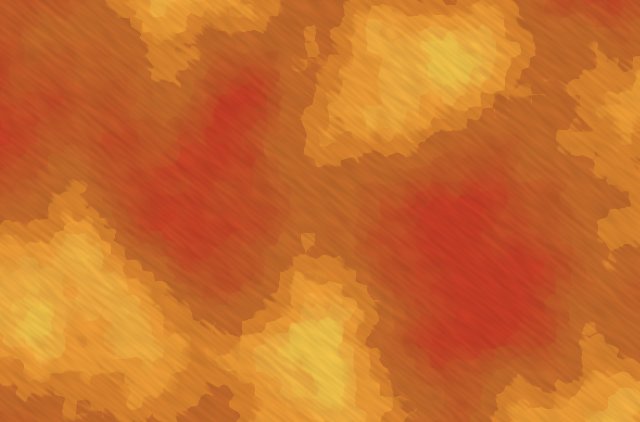
Reproduce this background procedurally as a WebGL 2 fragment shader.

```glsl
#version 300 es
precision highp float;

#define CLOUD_SCALE 2.6
#define CLOUD_GAIN 0.95
#define BAND_GAIN 0.5
#define COLUMN_GAIN 0.28
#define DAB_SIZE 0.03
#define DAB_PULL 0.65
#define SHORE_LEVEL 0.17
#define SHORE_SOFTNESS 0.022
#define STROKE_ANGLE 0.66
#define STROKE_GAIN 0.075

uniform vec2 u_resolution;
out vec4 fragColor;

const float TAU = 6.28319;
const vec3 EMBER  = vec3(0.75, 0.23, 0.14);
const vec3 RUST   = vec3(0.73, 0.34, 0.15);
const vec3 UMBER  = vec3(0.74, 0.40, 0.16);
const vec3 ORANGE = vec3(0.82, 0.49, 0.17);
const vec3 AMBER  = vec3(0.89, 0.58, 0.20);
const vec3 HONEY  = vec3(0.90, 0.64, 0.24);
const vec3 STRAW  = vec3(0.90, 0.72, 0.27);

float hash(vec2 cell) {
    vec3 q = fract(cell.xyx * 0.1031);
    q += dot(q, q.yzx + 33.33);
    return fract((q.x + q.y) * q.z);
}

float cornerSlope(vec2 cell, vec2 offset) {
    float angle = TAU * hash(cell);
    return dot(vec2(cos(angle), sin(angle)), offset);
}

float gradientNoise(vec2 p) {
    vec2 cell = floor(p), f = p - cell;
    vec2 w = f * f * f * (f * (f * 6.0 - 15.0) + 10.0);
    vec2 e = vec2(1.0, 0.0);
    float low  = mix(cornerSlope(cell, f), cornerSlope(cell + e, f - e), w.x);
    float high = mix(cornerSlope(cell + e.yx, f - e.yx), cornerSlope(cell + 1.0, f - 1.0), w.x);
    return mix(low, high, w.y);
}

float fbm(vec2 p) {
    const mat2 turn = mat2(1.6, 1.2, -1.2, 1.6);
    float sum = 0.0, amplitude = 1.0;
    for (int i = 0; i < 5; i++) {
        sum += amplitude * gradientNoise(p);
        p = turn * p + 17.3;
        amplitude *= 0.5;
    }
    return sum;
}

// Soft nearest-cell centre: turns smooth outlines into rounded dabs
vec2 dabCentre(vec2 p) {
    vec2 q = p / DAB_SIZE, cell = floor(q), centre = vec2(0.0);
    float total = 0.0;
    for (int y = -1; y <= 1; y++)
    for (int x = -1; x <= 1; x++) {
        vec2 c = cell + vec2(x, y);
        vec2 site = c + 0.15 + 0.7 * vec2(hash(c), hash(c + 57.0));
        float weight = exp(-14.0 * dot(q - site, q - site)) + 1e-9;
        centre += weight * site;
        total += weight;
    }
    return centre / total * DAB_SIZE;
}

// Wide slanted waves lay out the masses, noise breaks them up
float cloudLevel(vec2 p) {
    float band = -cos(TAU * (p.y + 0.36 * p.x - 0.78) / 0.9);
    float column = cos(TAU * (p.x - 0.3 * p.y - 0.71) / 0.68);
    return BAND_GAIN * band + COLUMN_GAIN * column + CLOUD_GAIN * fbm(p * CLOUD_SCALE + 4.7);
}

// Fine brush hairs running down to the right
float brushStrokes(vec2 p) {
    float c = cos(STROKE_ANGLE), s = sin(STROKE_ANGLE);
    vec2 q = vec2(c * p.x - s * p.y, s * p.x + c * p.y);
    return gradientNoise(q * vec2(16.0, 110.0)) + 0.6 * gradientNoise(q * vec2(9.0, 52.0) + 31.0);
}

vec3 palette(float level) {
    vec3 colour = mix(EMBER, RUST, smoothstep(-0.85, -0.25, level));
    colour = mix(colour, UMBER, smoothstep(-0.35, 0.02, level));
    float shore = smoothstep(SHORE_LEVEL - SHORE_SOFTNESS, SHORE_LEVEL + SHORE_SOFTNESS, level);
    colour = mix(colour, ORANGE, shore);
    colour = mix(colour, AMBER, smoothstep(0.35, 0.47, level));
    colour = mix(colour, HONEY, smoothstep(0.58, 0.70, level));
    return mix(colour, STRAW, smoothstep(0.74, 0.90, level));
}

void main() {
    vec2 p = gl_FragCoord.xy / u_resolution.y;
    float strokes = brushStrokes(p);
    float level = cloudLevel(mix(p, dabCentre(p), DAB_PULL)) + 0.04 * strokes;
    vec3 colour = palette(level) * (1.0 + STROKE_GAIN * strokes);
    fragColor = vec4(colour, 1.0);
}
```
